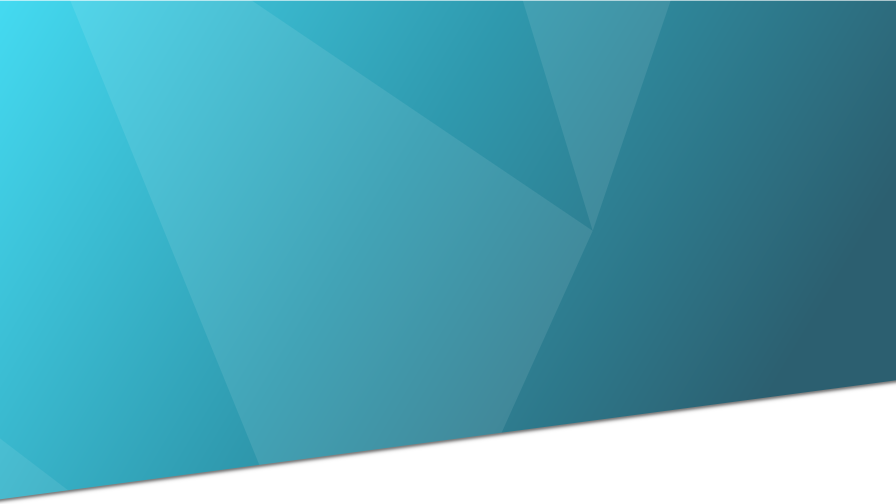
Give the GLSL for this background, as a WebGL 1 fragment shader.

```glsl
precision highp float;
// Faceted teal panel with a slanted lower edge and soft shadow on white.

uniform vec2 u_resolution;

#define ASPECT 1.7778
#define APEX vec2(1.176, 0.542)
#define FACET_LIGHT 0.09
#define CORNER_LIGHT 0.08
#define GRADIENT_TILT 0.6
#define SHADOW_DEPTH 0.006
#define SHADOW_STRENGTH 0.5
#define TOP_MARGIN 0.002

const vec3 CYAN = vec3(0.267, 0.855, 0.945);
const vec3 TEAL = vec3(0.186, 0.604, 0.686);
const vec3 SLATE = vec3(0.172, 0.372, 0.438);
const vec3 PAPER = vec3(1.0);

// Signed distance to the line a-b, positive on its left side.
float lineDistance(vec2 p, vec2 a, vec2 b) {
    vec2 d = normalize(b - a);
    vec2 q = p - a;
    return d.x * q.y - d.y * q.x;
}

// Smooth coverage of the half plane left of a-b.
float leftOf(vec2 p, vec2 a, vec2 b) {
    return clamp(lineDistance(p, a, b) * u_resolution.y + 0.5, 0.0, 1.0);
}

// Three-stop diagonal gradient from the top left corner.
vec3 baseGradient(vec2 p) {
    float t = p.x + GRADIENT_TILT * (1.0 - p.y);
    vec3 color = mix(CYAN, TEAL, clamp(t, 0.0, 1.0));
    return mix(color, SLATE, clamp(t - 1.0, 0.0, 1.0));
}

void main() {
    vec2 p = gl_FragCoord.xy / u_resolution * vec2(ASPECT, 1.0);
    vec3 color = baseGradient(p);

    // Wide central facet
    float facet = leftOf(p, vec2(0.139, 1.0), vec2(0.514, 0.079))
                * leftOf(p, APEX, vec2(0.498, 1.0))
                * leftOf(p, vec2(0.995, 0.141), APEX);

    // Narrow wedge hanging from the top
    float wedge = leftOf(p, vec2(1.037, 1.0), APEX)
                * leftOf(p, APEX, vec2(1.331, 1.0));

    // Small lower left corner
    float corner = leftOf(p, vec2(0.134, 0.028), vec2(0.0, 0.130));

    color = mix(color, PAPER, FACET_LIGHT * max(facet, wedge));
    color = mix(color, PAPER, CORNER_LIGHT * corner);

    // Slanted edge and its shadow
    vec2 edgeStart = vec2(0.0, 0.0093);
    vec2 edgeEnd = vec2(ASPECT, 0.2454);
    float depth = max(-lineDistance(p, edgeStart, edgeEnd), 0.0) / SHADOW_DEPTH;
    vec3 ground = PAPER * (1.0 - SHADOW_STRENGTH * exp(-depth * depth));
    color = mix(ground, color, leftOf(p, edgeStart, edgeEnd));

    // Thin pale margin along the top
    float margin = clamp((p.y - 1.0 + TOP_MARGIN) * u_resolution.y + 0.5, 0.0, 1.0);
    color = mix(color, PAPER, 0.6 * margin);

    gl_FragColor = vec4(color, 1.0);
}
```
